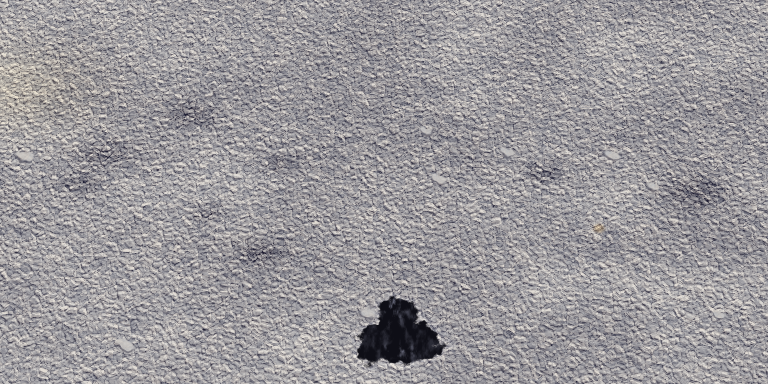
Write a Shadertoy shader that draws this texture.

```glsl
// Sunlit coarse asphalt seen at a slant, with a ragged dark hole near the bottom.
// Layered Voronoi pebbles form a height field; its slope toward the light gives
// the shading, while soft patches, pale chips and a distorted hole add landmarks.

const vec3 SHADOW_COLOR = vec3(0.18, 0.17, 0.24);
const vec3 LIGHT_COLOR = vec3(0.80, 0.79, 0.78);
const vec3 HOLE_COLOR = vec3(0.055, 0.055, 0.085);
const vec2 LIGHT_STEP = vec2(0.0025, 0.0065);
const vec2 COARSE_SCALE = vec2(42.0, 68.0);
const vec2 FINE_SCALE = vec2(88.0, 135.0);
const float BASE_LIGHT = 0.725;
const float RELIEF = 0.52;
const float SLANT = 0.16;

// Pale chips: centre and radius.
const int CHIP_COUNT = 9;
const vec3 CHIPS[CHIP_COUNT] = vec3[](
    vec3(1.112, 0.659, 0.014), vec3(1.142, 0.535, 0.016),
    vec3(0.065, 0.594, 0.020), vec3(1.705, 0.515, 0.014),
    vec3(1.594, 0.597, 0.015), vec3(1.875, 0.180, 0.016),
    vec3(0.955, 0.186, 0.018), vec3(0.330, 0.102, 0.024),
    vec3(1.320, 0.605, 0.015));

// Dark worn spots: centre and radius.
const int PIT_COUNT = 8;
const vec3 PITS[PIT_COUNT] = vec3[](
    vec3(0.27, 0.60, 0.055), vec3(0.50, 0.70, 0.050),
    vec3(0.21, 0.52, 0.045), vec3(0.54, 0.445, 0.030),
    vec3(0.68, 0.34, 0.045), vec3(0.73, 0.575, 0.030),
    vec3(1.81, 0.50, 0.060), vec3(1.42, 0.55, 0.045));

vec2 hash2(vec2 p) {
    vec3 q = fract(vec3(p.xyx) * vec3(0.1031, 0.1030, 0.0973));
    q += dot(q, q.yzx + 33.33);
    return fract((q.xx + q.yz) * q.zy);
}

float noise(vec2 p) {
    vec2 i = floor(p), f = fract(p);
    f = f * f * (3.0 - 2.0 * f);
    float low = mix(hash2(i).x, hash2(i + vec2(1, 0)).x, f.x);
    float high = mix(hash2(i + vec2(0, 1)).x, hash2(i + vec2(1, 1)).x, f.x);
    return mix(low, high, f.y);
}

float fbm(vec2 p) {
    float sum = 0.0, weight = 0.5;
    for (int i = 0; i < 4; i++) {
        sum += weight * noise(p);
        p = p * 2.03 + 17.3;
        weight *= 0.5;
    }
    return sum / 0.9375;
}

// Returns pebble height and a random tone for its cell.
vec2 pebble(vec2 p) {
    vec2 cell = floor(p), f = fract(p);
    float nearest = 9.0, second = 9.0, tone = 0.0;
    for (int y = -1; y <= 1; y++)
    for (int x = -1; x <= 1; x++) {
        vec2 o = vec2(x, y), r = hash2(cell + o);
        float d = length(o + r - f);
        if (d < nearest) {
            second = nearest;
            nearest = d;
            tone = hash2(cell + o + 71.7).x;
        } else second = min(second, d);
    }
    return vec2(smoothstep(0.0, 0.45, second - nearest) * mix(0.25, 1.0, tone), tone);
}

// Combined height and tone of all stone sizes.
vec2 surface(vec2 p) {
    vec2 q = vec2((p.x - 1.0) * (1.0 + 0.22 * p.y), p.y * (1.0 + 0.22 * p.y));
    q.y += SLANT * q.x;
    q += 0.008 * (vec2(noise(q * 60.0), noise(q * 60.0 + 40.0)) - 0.5);
    vec2 coarse = pebble(q * COARSE_SCALE + 200.0);
    vec2 fine = pebble(q * FINE_SCALE + 500.0);
    float grit = noise(q * vec2(150.0, 210.0));
    return vec2(0.50 * coarse.x + 0.42 * fine.x + 0.25 * grit,
                mix(coarse.y, fine.y, 0.55));
}

float ellipse(vec2 p, vec2 center, vec2 radius) {
    return (length((p - center) / radius) - 1.0) * min(radius.x, radius.y);
}

float holeDistance(vec2 p) {
    float d = ellipse(p, vec2(1.045, 0.110), vec2(0.105, 0.055));
    d = min(d, ellipse(p, vec2(1.035, 0.172), vec2(0.053, 0.052)));
    d = min(d, ellipse(p, vec2(0.963, 0.090), vec2(0.029, 0.036)));
    return d + 0.030 * (fbm(p * 48.0) - 0.5);
}

void mainImage(out vec4 fragColor, in vec2 fragCoord) {
    vec2 p = fragCoord / iResolution.y;
    float pixel = 1.0 / iResolution.y;

    // Slope lighting and crevices.
    vec2 here = surface(p);
    float slope = here.x - surface(p + LIGHT_STEP).x;
    float light = BASE_LIGHT + RELIEF * slope + 0.22 * (here.y - 0.5);
    light -= 0.24 * (1.0 - smoothstep(0.05, 0.32, here.x));
    light += 0.22 * (fbm(p * vec2(5.0, 8.0) + 3.0) - 0.5);
    light += 0.06 * smoothstep(0.45, 0.0, p.y) * smoothstep(1.5, 0.2, p.x);

    // Worn spots deepen the gaps more than the stone tops.
    for (int i = 0; i < PIT_COUNT; i++) {
        vec2 d = (p - PITS[i].xy) / (PITS[i].z * vec2(1.3, 0.65));
        light -= 0.30 * exp(-dot(d, d)) * (1.2 - here.x);
    }

    // Flat chips with a shadow along the lower side.
    for (int i = 0; i < CHIP_COUNT; i++) {
        vec2 d = p - CHIPS[i].xy;
        d.y += 0.25 * d.x;
        float wobble = 0.008 * (noise(p * 90.0) - 0.5);
        vec2 size = CHIPS[i].z * vec2(1.0, 0.58);
        float shade = ellipse(d, vec2(-0.002, -0.006), size) + wobble;
        float chip = ellipse(d, vec2(0.0), size) + wobble;
        light = mix(light, 0.30, 0.7 * smoothstep(pixel, -pixel, shade));
        light = mix(light, 0.94 + 0.10 * slope, smoothstep(pixel, -pixel, chip));
    }

    light = clamp(light, -0.08, 1.12);
    vec3 color = mix(SHADOW_COLOR, LIGHT_COLOR, light);
    color += (here.y - 0.5) * vec3(0.025, 0.0, -0.025);
    float warmth = exp(-dot((p - vec2(0.04, 0.77)) * vec2(5.0, 9.0), (p - vec2(0.04, 0.77)) * vec2(5.0, 9.0)));
    float rust = smoothstep(0.022, 0.006, length((p - vec2(1.56, 0.405)) * vec2(1.0, 1.3)));
    color += warmth * vec3(0.06, 0.045, 0.0) + rust * vec3(0.08, 0.02, -0.08);

    // Bright rim and dark interior with faint rubble.
    float hole = holeDistance(p);
    color += 0.07 * smoothstep(0.022, 0.0, hole);
    float rubble = fbm(p * vec2(65.0, 38.0) + 9.0);
    float glow = exp(-35.0 * abs(p.x - 1.02)) * smoothstep(0.12, 0.20, p.y);
    glow += 0.8 * smoothstep(0.035, 0.0, length((p - vec2(1.04, 0.085)) * vec2(0.5, 1.0)));
    vec3 inside = HOLE_COLOR + vec3(0.46, 0.47, 0.52) * smoothstep(0.42, 0.85, rubble) * (0.25 + glow);
    color = mix(color, inside, smoothstep(1.5 * pixel, -1.5 * pixel, hole));
    fragColor = vec4(clamp(color, 0.0, 1.0), 1.0);
}
```
